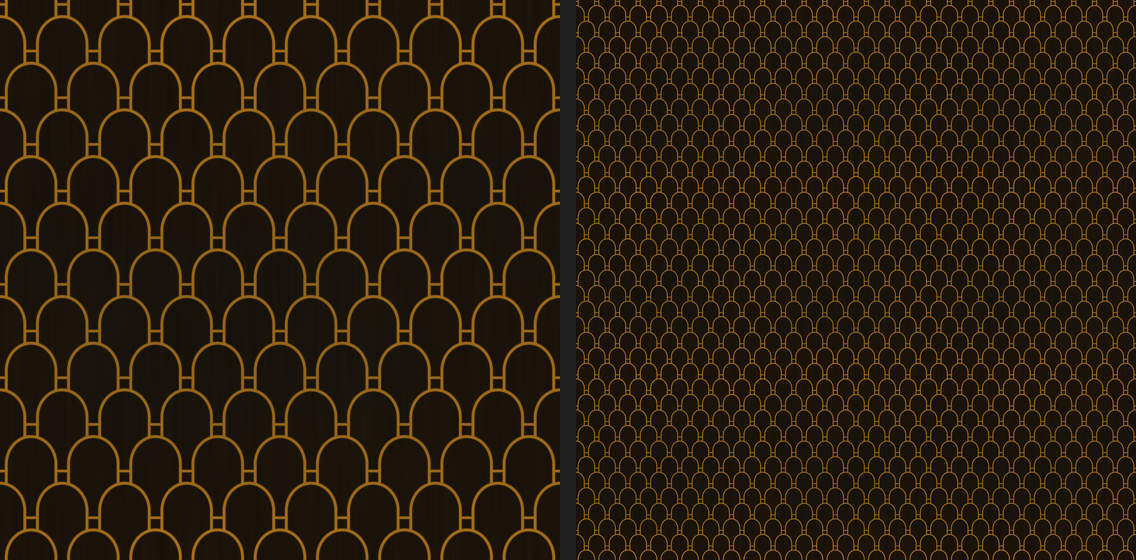
Left, the tile; right, the same tile 3 across and 3 down.
Reproduce this pattern procedurally as a WebGL 1 fragment shader.

```glsl
precision highp float;

uniform vec2 u_resolution;

const float COLUMNS = 9.0;
const float ROWS = 12.0;           // even, so the half shift wraps
const float APEX_PHASE = 0.645;    // apex height within a row
const vec2 DOME = vec2(0.0443, 0.0490);
const float BAR_DROP = 0.0616;     // crossbar distance below the apex
const float HALF_LINE = 0.0026;

const vec3 LACQUER_COOL = vec3(0.088, 0.073, 0.043);
const vec3 LACQUER_WARM = vec3(0.110, 0.073, 0.037);
const vec3 GOLD_DULL = vec3(0.56, 0.385, 0.105);
const vec3 GOLD_BRIGHT = vec3(0.69, 0.455, 0.100);

float hash(vec2 p) {
  return fract(sin(dot(p, vec2(127.1, 311.7))) * 43758.5453);
}

// Value noise that repeats after `period` lattice cells
float tileNoise(vec2 uv, vec2 period, float seed) {
  vec2 p = uv * period;
  vec2 cell = floor(p);
  vec2 f = fract(p);
  f = f * f * (3.0 - 2.0 * f);
  vec2 lo = mod(cell, period);
  vec2 hi = mod(cell + 1.0, period);
  float bottom = mix(hash(lo + seed), hash(vec2(hi.x, lo.y) + seed), f.x);
  float top = mix(hash(vec2(lo.x, hi.y) + seed), hash(hi + seed), f.x);
  return mix(bottom, top, f.y);
}

// Signed distance to an elliptical dome on straight, endless legs
float archDistance(float x, float drop, vec2 radii) {
  vec2 p = vec2(x, max(radii.y - drop, 0.0));
  float f = length(p / radii);
  return f * (f - 1.0) / max(length(p / (radii * radii)), 0.001);
}

float stroke(float dist, float halfWidth, float soft) {
  return 1.0 - smoothstep(halfWidth - soft, halfWidth + soft, dist);
}

// Line coverage: rows are painted from back to front, lower rows on top
float archLattice(vec2 uv, float soft) {
  float height = uv.y * ROWS - APEX_PHASE;
  float ink = 0.0;
  for (int i = 0; i < 3; i++) {
    float row = floor(height) + 2.0 - float(i);
    float drop = (row - height) / ROWS;
    float x = (fract(uv.x * COLUMNS + 0.5 * mod(row, 2.0)) - 0.5) / COLUMNS;
    float arch = archDistance(x, drop, DOME);
    float bar = max(abs(drop - BAR_DROP), -arch);
    float line = max(stroke(abs(arch), HALF_LINE, soft),
                     stroke(bar, HALF_LINE * 0.9, soft));
    ink *= smoothstep(-soft, soft, arch);
    ink = mix(ink, 1.0, line);
  }
  return ink;
}

// Dark ground with fine vertical grain
vec3 lacquer(vec2 uv, float warmth) {
  float grain = tileNoise(uv, vec2(256.0, 8.0), 3.0) * 0.6
              + tileNoise(uv, vec2(96.0, 5.0), 17.0) * 0.4;
  float cloud = tileNoise(uv, vec2(6.0, 5.0), 29.0);
  vec3 base = mix(LACQUER_COOL, LACQUER_WARM, warmth);
  return base * (0.85 + 0.22 * grain + 0.08 * cloud);
}

// Metal with slow patches of tarnish
vec3 gold(vec2 uv, float warmth) {
  float tarnish = tileNoise(uv, vec2(7.0, 6.0), 41.0);
  float shine = clamp(0.7 * warmth + 0.3 * tarnish, 0.0, 1.0);
  return mix(GOLD_DULL, GOLD_BRIGHT, shine);
}

void main() {
  vec2 uv = gl_FragCoord.xy / u_resolution;
  float soft = max(0.0012, 0.9 / min(u_resolution.x, u_resolution.y));

  float warmth = mix(tileNoise(uv, vec2(3.0), 7.0),
                     tileNoise(uv, vec2(6.0), 11.0), 0.35);
  float ink = archLattice(uv, soft);
  vec3 color = mix(lacquer(uv, warmth), gold(uv, warmth), ink);

  gl_FragColor = vec4(color, 1.0);
}
```
